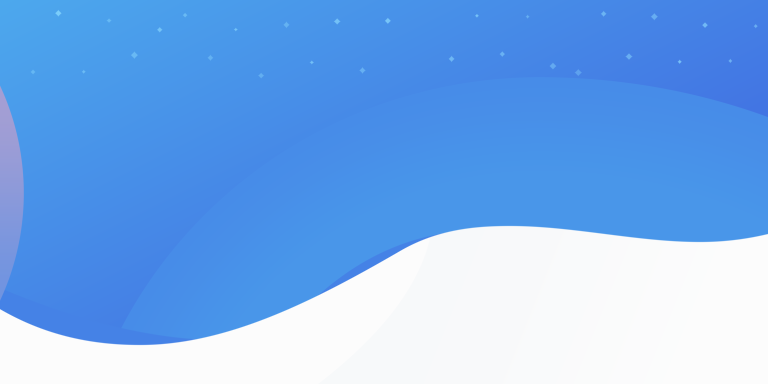
This background is drawn by a Shadertoy shader. Its source:

```glsl
// Layered blue hills over a white wave, with a pale disc and scattered small stars.

// Cubic arc between two knots, each holding x, height and slope.
float arc(float x, vec3 a, vec3 b) {
    float w = b.x - a.x;
    float t = clamp((x - a.x) / w, 0.0, 1.0);
    float s = 1.0 - t;
    return a.y * s * s * (1.0 + 2.0 * t) + b.y * t * t * (3.0 - 2.0 * t)
         + w * t * s * (a.z * s - b.z * t);
}

float whiteWave(float x) {
    vec3 trough = vec3(0.365, 0.1016, 0.0);
    vec3 climb = vec3(1.042, 0.3464, 0.58);
    vec3 crest = vec3(1.328, 0.4115, 0.0);
    vec3 dip = vec3(1.823, 0.3698, 0.0);
    if (x < trough.x) return arc(x, vec3(0.0, 0.195, -0.58), trough);
    if (x < climb.x) return arc(x, trough, climb);
    if (x < crest.x) return arc(x, climb, crest);
    if (x < dip.x) return arc(x, crest, dip);
    return arc(x, dip, vec3(2.0, 0.3906, 0.24));
}

float shadowWave(float x) {
    vec3 trough = vec3(0.534, 0.115, -0.05);
    vec3 climb = vec3(0.807, 0.211, 0.95);
    vec3 crest = vec3(1.198, 0.398, 0.1);
    if (x < trough.x) return arc(x, vec3(0.0, 0.25, -0.42), trough);
    if (x < climb.x) return arc(x, trough, climb);
    if (x < crest.x) return arc(x, climb, crest);
    return arc(x, crest, vec3(2.0, 0.3, 0.0));
}

float hash(float n) {
    return fract(sin(n * 91.7) * 437.58);
}

// Antialiased coverage of a signed distance, negative inside.
float cover(float d) {
    float px = 1.0 / iResolution.y;
    return 1.0 - smoothstep(-0.7 * px, 0.7 * px, d);
}

void mainImage(out vec4 fragColor, in vec2 fragCoord) {
    vec2 p = fragCoord / iResolution.y;
    p.x *= 2.0 * iResolution.y / iResolution.x;

    // Diagonal sky
    float fall = (p.x * 0.5 + 1.0 - p.y) * 0.5;
    vec3 color = mix(vec3(0.30, 0.66, 0.93), vec3(0.26, 0.46, 0.89), min(fall / 0.63, 1.0));

    // Broad hill, lighter toward its core
    float halfWidth = p.x < 1.406 ? 1.224 : 1.458;
    float hill = length((p - vec2(1.406, -0.399)) / vec2(halfWidth, 1.198)) - 1.0;
    vec3 hillColor = mix(vec3(0.28, 0.55, 0.91), vec3(0.285, 0.59, 0.915),
                         smoothstep(0.0, 0.25, -hill));
    color = mix(color, hillColor, cover(hill * 1.2));

    // Darker wave behind the white one
    color = mix(color, vec3(0.27, 0.51, 0.90), cover((p.y - shadowWave(p.x)) * 0.85));

    // Pale disc at the left side
    vec3 discColor = mix(vec3(0.44, 0.58, 0.88), vec3(0.64, 0.62, 0.83),
                         smoothstep(0.2, 0.76, p.y));
    color = mix(color, discColor, cover(length(p - vec2(-0.602, 0.497)) - 0.664));

    // Diamond stars in two alternating rows
    for (float i = 0.0; i < 28.0; i++) {
        float row = mod(i, 2.0) * 2.0 - 1.0;
        if (abs(i - 12.5) > 7.0) row = -row;
        vec2 star = vec2(0.086 + 0.066 * i + 0.1 * step(14.5, i),
                         0.89 - 0.057 * row + 0.06 * (hash(i + 1.0) - 0.5));
        vec2 q = abs(p - star);
        float size = mix(0.004, 0.009, hash(i + 40.0));
        float glow = mix(0.3, 0.75, hash(i + 80.0));
        color = mix(color, vec3(0.55, 0.86, 1.0), glow * cover((q.x + q.y - size) * 0.7));
    }

    // White wave with a faint grey facet fading to the right
    float facet = cover((0.828 + 1.3 * p.y - 1.4 * p.y * p.y - p.x) * 0.7);
    facet *= 1.0 - smoothstep(1.0, 2.0, p.x - 0.4 * p.y);
    vec3 white = mix(vec3(0.99), vec3(0.97, 0.975, 0.98), facet);
    color = mix(color, white, cover((p.y - whiteWave(p.x)) * 0.88));

    fragColor = vec4(color, 1.0);
}
```
